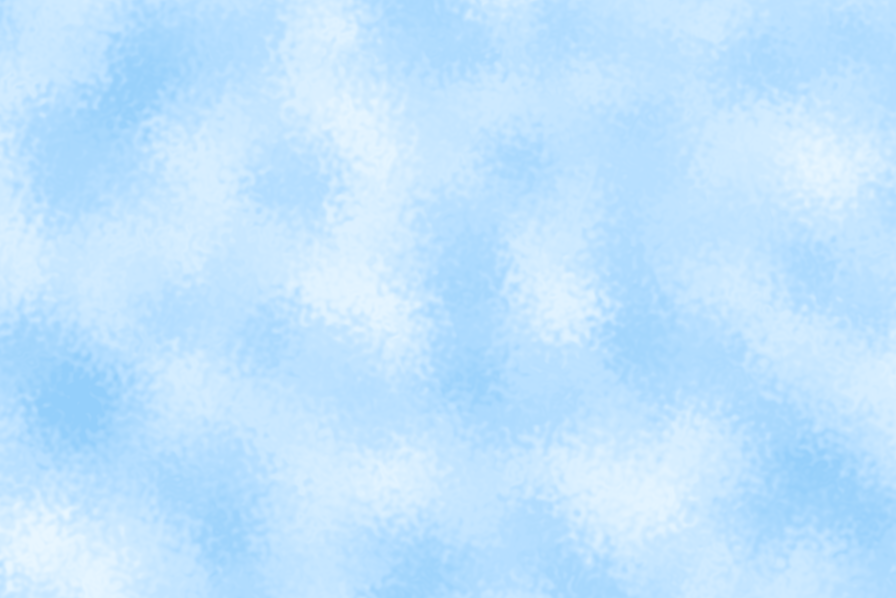
Write a Shadertoy shader that draws this texture.

```glsl
// Pale blue and white clouds seen through finely rippled frosted glass.

// Unit gradient direction for a lattice point
vec2 gradientAt(vec2 cell) {
    vec3 q = fract(vec3(cell.xyx) * vec3(0.1031, 0.1030, 0.0973));
    q += dot(q, q.yzx + 33.33);
    float angle = 6.2832 * fract((q.x + q.y) * q.z);
    return vec2(cos(angle), sin(angle));
}

float gradientNoise(vec2 p) {
    vec2 i = floor(p), f = fract(p);
    vec2 u = f * f * f * (f * (f * 6.0 - 15.0) + 10.0);
    vec2 e = vec2(0.0, 1.0);
    float low = mix(dot(gradientAt(i), f),
                    dot(gradientAt(i + e.yx), f - e.yx), u.x);
    float high = mix(dot(gradientAt(i + e), f - e),
                     dot(gradientAt(i + e.yy), f - e.yy), u.x);
    return mix(low, high, u.y);
}

// Each octave is turned to hide the lattice axes
float clouds(vec2 p) {
    mat2 turn = mat2(0.8, 0.6, -0.6, 0.8);
    float sum = 0.0, weight = 1.0;
    p = turn * p * 4.6 + 20.0;
    for (int octave = 0; octave < 3; octave++) {
        sum += weight * gradientNoise(p);
        p = turn * p * 1.9 + 7.3;
        weight *= 0.36;
    }
    return sum;
}

// Sideways shift of the view by the uneven glass
vec2 glassShift(vec2 p) {
    vec2 q = mat2(0.92, 0.39, -0.39, 0.92) * p;
    vec2 fine = vec2(gradientNoise(q * 72.0 + 11.0), gradientNoise(q * 72.0 + 157.0));
    vec2 broad = vec2(gradientNoise(p * 37.0 + 53.0), gradientNoise(p * 37.0 + 91.0));
    return 0.062 * fine + 0.024 * broad;
}

void mainImage(out vec4 fragColor, in vec2 fragCoord) {
    vec2 p = fragCoord / iResolution.y;
    float brightness = clamp(0.51 + 0.74 * clouds(p + glassShift(p)), 0.0, 1.0);

    // Sky blue to near white; the blue channel fills early
    vec3 color = mix(vec3(0.58, 0.81, 0.985), vec3(0.92, 0.97, 1.0), brightness);
    color.b = mix(0.985, 1.0, smoothstep(0.0, 0.45, brightness));
    fragColor = vec4(color, 1.0);
}
```
